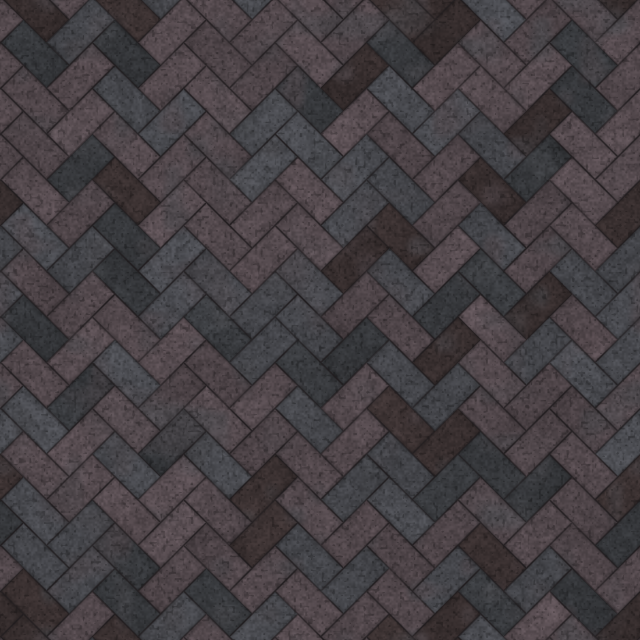
This texture is drawn by a Shadertoy shader. Its source:

```glsl
// Dark herringbone paving laid at 45 degrees, 7 zigzags across and 14 courses down.
// Each pixel finds its 2:1 brick among nearby candidates by box distance;
// hashes pick the brick's tint, value noise adds blotches, grain and worn joints.

float hash(vec3 p) {
    p = fract(p * 0.1031);
    p += dot(p, p.zyx + 33.33);
    return fract((p.x + p.y) * p.z);
}

// Value noise that repeats after "period" cells
float noise(vec2 p, float period, float seed) {
    vec2 i = floor(p), f = fract(p);
    f = f * f * (3.0 - 2.0 * f);
    vec2 a = mod(i, period), b = mod(i + 1.0, period);
    return mix(mix(hash(vec3(a, seed)), hash(vec3(b.x, a.y, seed)), f.x),
               mix(hash(vec3(a.x, b.y, seed)), hash(vec3(b, seed)), f.x), f.y);
}

float boxDistance(vec2 p, vec2 halfSize) {
    vec2 d = abs(p) - halfSize;
    return length(max(d, 0.0)) + min(max(d.x, d.y), 0.0);
}

// Signed distance to the nearest brick; also gives its id and local position.
// One unit of p is a course height, which is the diagonal of a unit square in brick widths.
float herringbone(vec2 p, out vec3 id, out vec2 local) {
    float nearest = 1e3;
    for (int kind = 0; kind < 2; kind++) {
        float k = float(kind);
        vec2 start = vec2(0.766 + k, 0.82 - 0.5 * k);
        vec2 cell = round((p - start) / vec2(2.0, 1.0));
        for (int j = -1; j <= 1; j++) {
            vec2 c = cell + vec2(0.0, float(j));
            vec2 r = p - start - c * vec2(2.0, 1.0);
            vec2 q = kind == 0 ? vec2(r.x - r.y, r.x + r.y) : vec2(r.x + r.y, r.x - r.y);
            float d = boxDistance(q, vec2(1.0, 0.5));
            if (d < nearest) {
                nearest = d;
                local = q;
                id = vec3(mod(c, vec2(7.0, 14.0)), k);
            }
        }
    }
    return nearest;
}

// Four stone tints, weighted by how often they are laid
vec3 brickTint(float pick) {
    vec3 mauve = vec3(0.325, 0.284, 0.300), grey = vec3(0.280, 0.284, 0.304);
    vec3 slate = vec3(0.215, 0.222, 0.236), brown = vec3(0.220, 0.184, 0.184);
    return pick < 0.50 ? mauve : pick < 0.73 ? grey : pick < 0.88 ? slate : brown;
}

void mainImage(out vec4 fragColor, in vec2 fragCoord) {
    vec2 uv = fragCoord / iResolution.xy;
    float pixel = 14.0 / iResolution.y;
    vec3 id;
    vec2 local;
    float d = herringbone(uv * 14.0, id, local);

    // Tint and brightness of the whole brick
    vec3 color = brickTint(hash(id + 3.7));
    color *= 0.93 + 0.15 * hash(id + 19.3);

    // Cloudy patches drifting towards a second tint
    float cloud = noise(uv * 26.0, 26.0, 5.0);
    vec3 second = mix(vec3(0.32, 0.275, 0.29), vec3(0.27, 0.28, 0.295), hash(id + 41.1));
    color = mix(color, second, 0.6 * smoothstep(0.45, 0.95, cloud));
    float side = local.x * (hash(id + 57.9) - 0.5);
    color *= 1.0 + 0.12 * side + 0.10 * (noise(uv * 60.0, 60.0, 9.0) - 0.5);

    // Stone grain with dark pits
    float fine = noise(uv * 300.0, 300.0, 13.0);
    float coarse = noise(uv * 170.0, 170.0, 17.0);
    color *= 1.0 + 0.22 * (fine - 0.5) + 0.16 * (coarse - 0.5);
    color *= 1.0 - 0.22 * smoothstep(0.68, 0.95, noise(uv * 230.0, 230.0, 23.0));

    // Shaded brick rims and thin joints of uneven depth
    float wear = noise(uv * 34.0, 34.0, 29.0);
    color *= 1.0 - 0.14 * smoothstep(-0.14, 0.0, d);
    float joint = smoothstep(-0.028 - pixel, -0.008 + 0.5 * pixel, d);
    color = mix(color, vec3(0.125, 0.110, 0.118), joint * mix(0.45, 1.0, wear));

    fragColor = vec4(color, 1.0);
}
```
